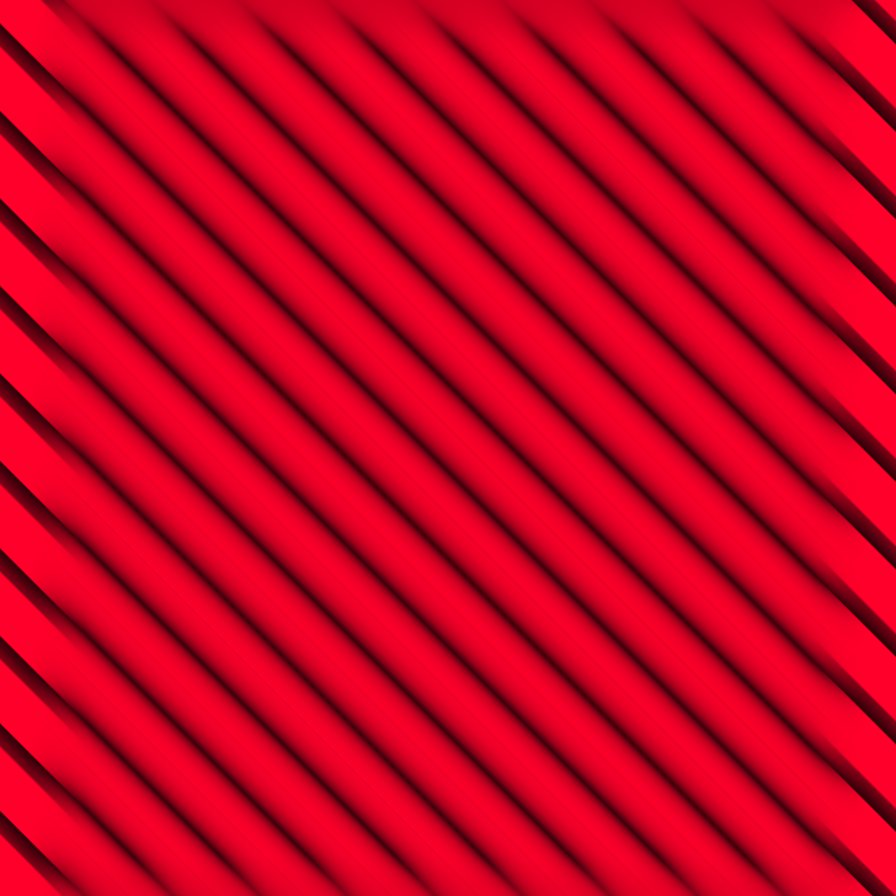
This pattern is drawn by a WebGL 2 fragment shader. Its source:

```glsl
#version 300 es
precision highp float;
// Glossy red diagonal ribs with soft dark grooves that sharpen at the side edges.
uniform vec2 u_resolution;
out vec4 fragColor;

// Hard-edged shadow on the positive side of a groove, lightening outward.
float wedgeShadow(float d) {
    float mask = smoothstep(-0.02, 0.02, d) * (1.0 - smoothstep(0.24, 0.29, d));
    return mask * mix(0.84, 0.48, clamp(d / 0.27, 0.0, 1.0));
}

// Soft shadow falling off on both sides, slightly wider on the upper right.
float softShadow(float d) {
    float falloff = d > 0.0 ? 0.12 : 0.15;
    float rounded = sqrt(d * d + 0.0002) - 0.014;
    return 0.75 * exp(-rounded / falloff);
}

void main() {
    vec2 uv = gl_FragCoord.xy / u_resolution;

    // Signed distance to the nearest groove, in rib periods.
    float phase = (1.0 - uv.x - uv.y) * 10.24 - 0.267;
    float d = fract(phase + 0.5) - 0.5;

    // Grooves, blending into one-sided wedges at the left and right.
    float leftEdge = 1.0 - smoothstep(0.03, 0.10, uv.x);
    float rightEdge = smoothstep(0.90, 0.97, uv.x);
    float shadow = softShadow(d);
    shadow = mix(shadow, wedgeShadow(d), leftEdge);
    shadow = mix(shadow, wedgeShadow(-d), rightEdge);

    // Faint seam along the crest of each rib.
    float seam = 1.0 - smoothstep(0.0, 0.035, abs(abs(d) - 0.5));
    float light = 1.0 - shadow - 0.05 * seam * (1.0 - leftEdge) * (1.0 - rightEdge);

    // Muted bands along the top and bottom.
    float inner = smoothstep(0.04, 0.10, uv.x) * (1.0 - smoothstep(0.91, 0.96, uv.x));
    float topBand = smoothstep(0.935, 1.0, uv.y) * inner;
    float bottomBand = (1.0 - smoothstep(0.0, 0.05, uv.y)) * inner;
    light = mix(light, 0.82, 0.85 * topBand);
    light = mix(light, 0.86, 0.45 * bottomBand);

    vec3 crimson = vec3(1.0, 0.0, 0.163);
    fragColor = vec4(crimson * clamp(light, 0.0, 1.0), 1.0);
}
```
